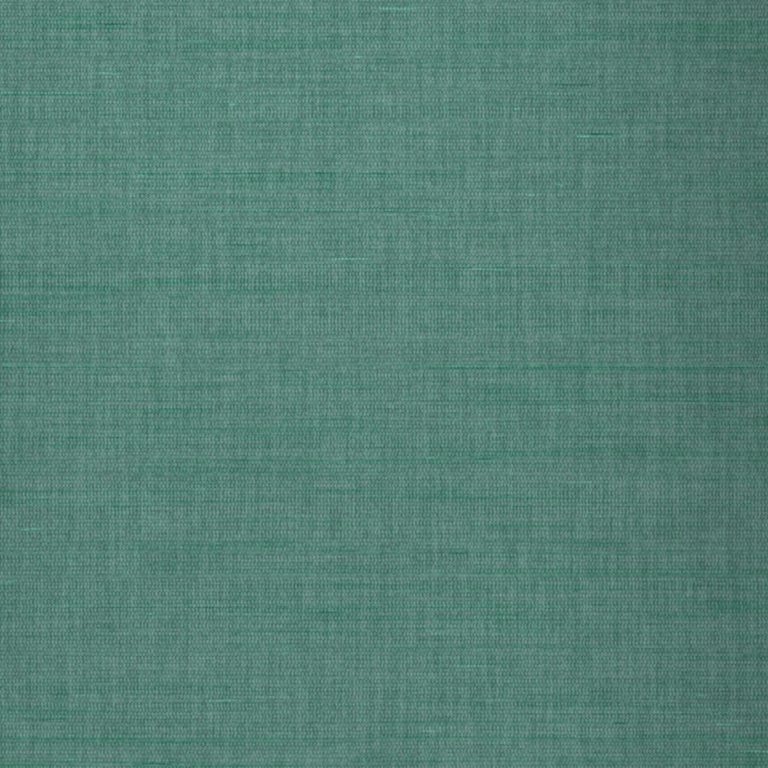
Give the GLSL for this texture, as a WebGL 2 fragment shader.

```glsl
#version 300 es
precision highp float;
// Slubbed shot silk: green weft over greyish warp, with soft side lighting.

uniform vec2 u_resolution;
out vec4 fragColor;

const float TAU = 6.2831853;

// Integer hash of a lattice cell, returning 0..1.
float hash(vec2 cell) {
  uvec2 q = uvec2(ivec2(floor(cell))) * uvec2(1597334677u, 3812015801u);
  uint n = (q.x ^ q.y) * 1597334677u;
  n = (n ^ (n >> 15)) * 2246822519u;
  n ^= n >> 13;
  return float(n >> 8) / 16777216.0;
}

float noise(vec2 p) {
  vec2 i = floor(p), f = fract(p);
  f = f * f * (3.0 - 2.0 * f);
  return mix(mix(hash(i), hash(i + vec2(1, 0)), f.x),
             mix(hash(i + vec2(0, 1)), hash(i + vec2(1, 1)), f.x), f.y);
}

// Soft-edged horizontal thread around a given height.
float thread(float dy, float halfWidth, float px) {
  return 1.0 - smoothstep(halfWidth - 0.5 * px, halfWidth + px, abs(dy));
}

void main() {
  vec2 uv = gl_FragCoord.xy / u_resolution;
  float px = 1.0 / u_resolution.y;

  // Weave: upright warp ribs, their floats staggered from row to row
  vec2 t = uv * vec2(214.0, 196.0);
  t.x += 0.7 * noise(uv * vec2(40.0, 5.0));
  t.y += 0.7 * noise(uv * vec2(5.0, 40.0) + 70.0);
  float rowShift = 0.5 * mod(floor(t.y), 2.0) + 0.3 * hash(vec2(floor(t.y), 8.0));
  float rib = cos(TAU * t.x);
  float stagger = cos(TAU * (t.x + rowShift));
  float weft = cos(TAU * (t.y - 0.5));
  float grain = noise(uv * vec2(480.0, 400.0) + 300.0) - 0.5;
  float column = noise(vec2(uv.x * 230.0, uv.y * 22.0) + 700.0) - 0.5;
  float row = noise(vec2(uv.x * 14.0, uv.y * 240.0) + 900.0) - 0.5;
  float value = 0.017 * rib + 0.028 * stagger + 0.016 * weft;
  value += 0.085 * grain + 0.045 * column + 0.035 * row;

  // Uneven yarn: thin greener streaks gathered in bands
  float bands = noise(vec2(uv.x * 1.5, uv.y * 16.0) + 40.0);
  float streak = noise(vec2(uv.x * 3.0, uv.y * 150.0) + 11.0) * 0.5
               + noise(vec2(uv.x * 9.0, uv.y * 270.0) + 500.0) * 0.5;
  float green = smoothstep(0.45, 0.85, streak) * (0.2 + bands);
  float hue = noise(t + 1200.0) - 0.5 + 0.3 * sin(TAU * t.x) + 0.15 * weft;

  vec3 color = vec3(0.350, 0.509, 0.469) + value * vec3(1.2, 1.0, 1.12);
  color += hue * vec3(-0.022, 0.022, -0.006);
  color -= green * vec3(0.066, 0.014, 0.040);

  // Long slubs: faint dark threads, a few with a bright upper edge
  for (int i = 0; i < 16; i++) {
    float id = float(i);
    float y = (id + hash(vec2(id, 3.0))) / 16.0;
    y += 0.002 * (noise(vec2(uv.x * 5.0, id * 7.0)) - 0.5);
    float fade = smoothstep(0.2, 0.7, noise(vec2(uv.x * 2.5 + 20.0, id * 5.0)));
    fade *= 0.25 + 0.75 * pow(hash(vec2(id, 9.0)), 2.0);
    float broken = 0.3 + 1.3 * noise(vec2(uv.x * 160.0, id * 11.0));
    float dark = thread(uv.y - y, 0.0007, px) * fade * broken;
    float bright = thread(uv.y - y - 0.0025, 0.0007, px) * fade * broken;
    color -= vec3(0.11, 0.055, 0.07) * dark;
    color += vec3(-0.015, 0.06, 0.03) * bright;
  }

  // Short slubs: scattered tapered flecks, light or dark
  for (int i = 0; i < 64; i++) {
    float id = float(i);
    vec2 d = uv - vec2(hash(vec2(id, 21.0)), hash(vec2(id, 22.0)));
    float size = mix(0.006, 0.04, pow(hash(vec2(id, 23.0)), 2.0));
    float taper = 1.0 - smoothstep(0.3, 1.0, abs(d.x) / size);
    d.y += 0.002 * (noise(vec2(uv.x * 40.0, id * 3.0)) - 0.5);
    float fleck = thread(d.y, 0.001, px) * taper;
    vec3 tint = hash(vec2(id, 24.0)) < 0.5 ? vec3(-0.13, -0.07, -0.08)
                                           : vec3(0.02, 0.11, 0.07);
    color += tint * fleck * (0.4 + 0.6 * hash(vec2(id, 25.0)));
  }

  // Lighting: glow at upper left, falling off toward the right edge
  vec2 glow = uv - vec2(0.3, 0.85);
  float light = 0.99 + 0.06 * exp(-5.0 * dot(glow, glow));
  light -= 0.12 * smoothstep(0.65, 1.05, uv.x);
  light -= 0.02 * (1.0 - smoothstep(0.0, 0.12, uv.x));
  fragColor = vec4(clamp(color * light, 0.0, 1.0), 1.0);
}
```
